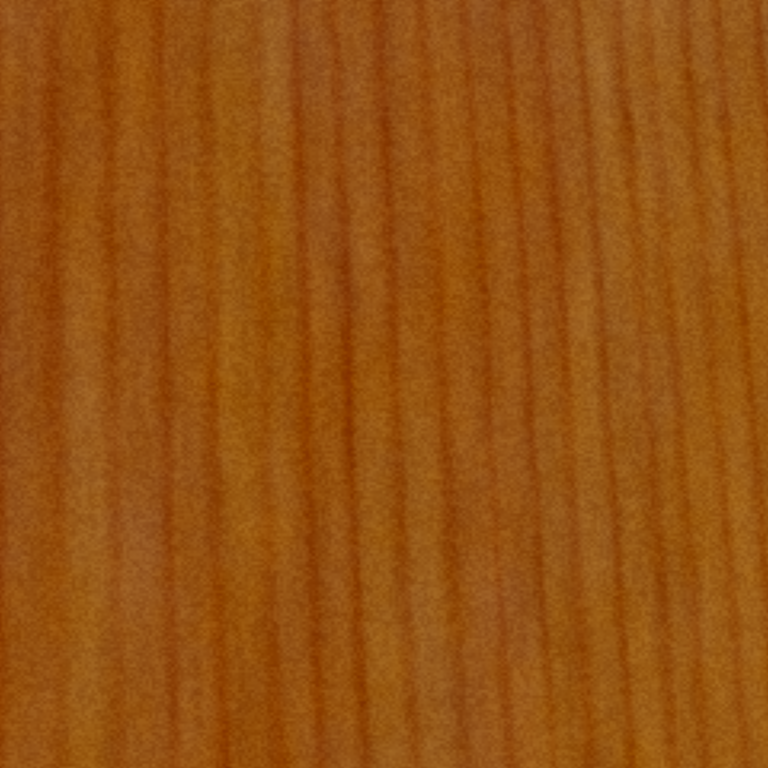
A three.js fragment shader for this texture:

```glsl
// Warm orange-brown wood with soft, slightly leaning vertical grain lines.
varying vec2 vUv;

const vec3 BASE_COLOR = vec3(0.600, 0.357, 0.092);
const vec3 LINE_COLOR = vec3(0.548, 0.255, 0.012);
const vec3 BAND_SHIFT = vec3(-0.016, -0.034, -0.012);
const vec3 TONE_TINT = vec3(0.82, 0.98, 0.72);
const vec3 WARMTH_TINT = vec3(0.012, -0.006, -0.060); // orange against brown
const float LINE_FREQ = 12.0;       // lines per canvas width before crowding
const float LINE_CROWDING = 4.5;    // extra lines gathered toward the right
const float LINE_HALF_WIDTH = 0.17; // in units of line spacing
const float LINE_JITTER = 0.28;
const float LEAN_LEFT = 0.010;
const float LEAN_GROWTH = 0.075;
const float STREAK_AMOUNT = 0.044;
const float MOTTLE_AMOUNT = 0.024;
const float GRAIN_AMOUNT = 0.072;

float hash(vec2 p) {
  vec3 q = fract(vec3(p.xyx) * 0.1031);
  q += dot(q, q.yzx + 33.33);
  return fract((q.x + q.y) * q.z);
}

float noise(vec2 p) {
  vec2 cell = floor(p);
  vec2 f = fract(p);
  f = f * f * (3.0 - 2.0 * f);
  float low = mix(hash(cell), hash(cell + vec2(1.0, 0.0)), f.x);
  float high = mix(hash(cell + vec2(0.0, 1.0)), hash(cell + vec2(1.0, 1.0)), f.x);
  return mix(low, high, f.y);
}

float signedNoise(vec2 p) {
  return noise(p) - 0.5;
}

// Straightens the leaning, gently wavering grain.
float grainCoordinate(vec2 uv) {
  float lean = LEAN_LEFT + LEAN_GROWTH * uv.x;
  float waver = 0.008 * signedNoise(vec2(uv.x * 3.0, uv.y * 3.0) + 7.0);
  waver += 0.003 * signedNoise(vec2(uv.x * 16.0, uv.y * 11.0) + 31.0);
  return uv.x - (1.0 - uv.y) * lean + waver + 0.2;
}

// Darkness of the uneven lines, each with a sharper right edge.
float growthLines(float across, float along) {
  float phase = across * (LINE_FREQ + LINE_CROWDING * across);
  float darkness = 0.0;
  for (int i = -1; i <= 1; i++) {
    float id = floor(phase) + float(i);
    float center = id + 0.5 + LINE_JITTER * (hash(vec2(id, 3.0)) - 0.5);
    float width = LINE_HALF_WIDTH * mix(0.75, 1.25, hash(vec2(id, 9.0)));
    float strength = mix(0.65, 1.0, hash(vec2(id, 17.0)));
    strength *= 0.72 + 0.45 * noise(vec2(id * 5.3, along * 6.0));
    float d = (phase - center) / width;
    d *= d > 0.0 ? 1.15 : 0.80;
    darkness = max(darkness, strength * exp(-d * d));
  }
  return darkness;
}

void main() {
  vec2 uv = vUv;
  float across = grainCoordinate(uv);

  // Growth lines over the base tone
  float lines = growthLines(across, uv.y);
  vec3 color = mix(BASE_COLOR, LINE_COLOR, lines * 0.85);

  // Broad darker bands
  float band = smoothstep(0.45, 0.80, noise(vec2(across * 10.0 + 4.0, uv.y * 1.2)));
  color += BAND_SHIFT * band;

  // Blotches that vary between orange and brown
  float warmth = signedNoise(vec2(across * 8.0, uv.y * 4.0) + 53.0);
  warmth += 0.7 * signedNoise(vec2(across * 24.0, uv.y * 10.0) + 97.0);
  warmth += 0.5 * signedNoise(uv * vec2(48.0, 40.0) + 29.0);
  color += WARMTH_TINT * warmth;

  // Fibre streaks, soft mottling and fine grain
  float streak = signedNoise(vec2(across * 44.0, uv.y * 3.5) + 11.0);
  streak += 0.6 * signedNoise(vec2(across * 95.0, uv.y * 12.0) + 71.0);
  float mottle = signedNoise(uv * vec2(22.0, 13.0) + 19.0);
  mottle += 0.7 * signedNoise(uv * vec2(70.0, 60.0) + 83.0);
  float grain = signedNoise(uv * vec2(240.0, 270.0));
  grain += 0.5 * signedNoise(uv * vec2(125.0, 150.0) + 41.0);
  float tone = STREAK_AMOUNT * streak + MOTTLE_AMOUNT * mottle + GRAIN_AMOUNT * grain;
  color += tone * TONE_TINT;

  gl_FragColor = vec4(clamp(color, 0.0, 1.0), 1.0);
}
```
